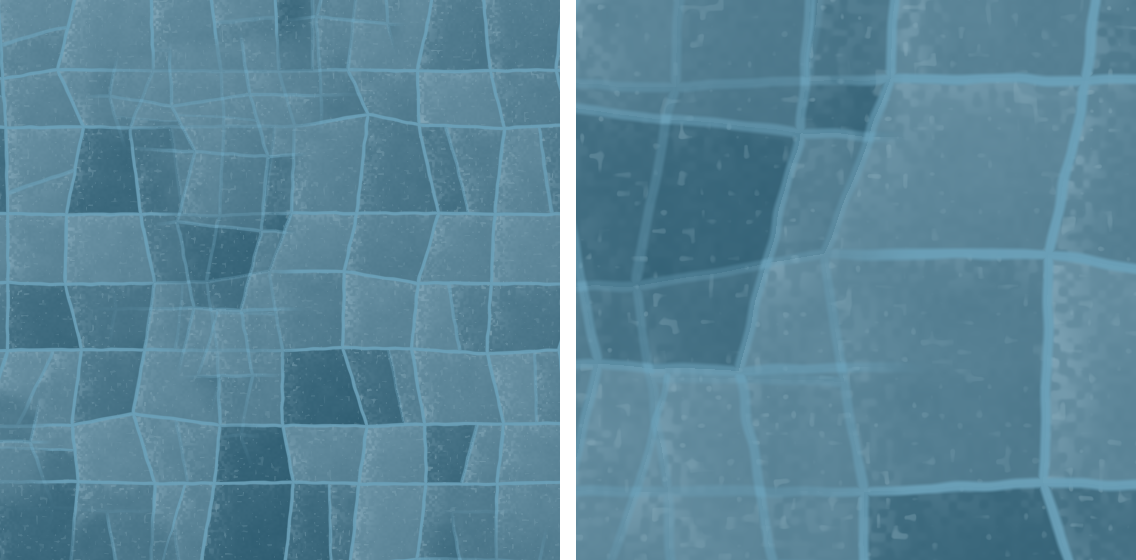
Left, the full canvas; right, a detail of the centre.
This texture is drawn by a WebGL 1 fragment shader. Its source:

```glsl
precision highp float;
uniform vec2 u_resolution;

#define TILES 7.9
#define LEAN 0.42
#define ROW_JITTER 0.30
#define KINK 0.36
#define GROUT_HALF 0.023
#define GROUT_SOFT 0.012
#define SPLIT_SHARE 0.30
#define GHOST 0.62
#define GRAIN_SCALE 27.0

const vec3 DARK_TILE = vec3(0.20, 0.38, 0.46);
const vec3 LIGHT_TILE = vec3(0.46, 0.61, 0.68);
const vec3 GROUT = vec3(0.42, 0.63, 0.725);
const vec3 SPECK = vec3(0.53, 0.67, 0.73);

float hash(vec2 p) {
  vec3 q = fract(p.xyx * vec3(0.1031, 0.1030, 0.0973));
  q += dot(q, q.yzx + 33.33);
  return fract((q.x + q.y) * q.z);
}

float noise(vec2 p) {
  vec2 i = floor(p), f = fract(p);
  f = f * f * (3.0 - 2.0 * f);
  vec2 e = vec2(1.0, 0.0);
  return mix(mix(hash(i), hash(i + e.xy), f.x),
             mix(hash(i + e.yx), hash(i + e.xx), f.x), f.y);
}

// Jittered corner shared by four tiles
vec2 corner(float i, float j) {
  vec2 id = vec2(i, j);
  float kink = mix(0.05, KINK, step(0.78, hash(id + 41.7)));
  float rowShift = (hash(vec2(j, 91.0)) - 0.5) * ROW_JITTER;
  return id + vec2((hash(id + 5.3) - 0.5) * LEAN,
                   rowShift + (hash(id + 17.9) - 0.5) * kink);
}

// Height and slope of row line j at x
vec2 rowLine(float j, float x) {
  float i = floor(x);
  i += step(corner(i, j).x, x) + step(corner(i + 1.0, j).x, x) - 1.0;
  vec2 a = corner(i, j), b = corner(i + 1.0, j);
  float slope = (b.y - a.y) / (b.x - a.x);
  return vec2(a.y + slope * (x - a.x), slope);
}

// Position and slope of divider i in row j at height y
vec2 divider(float i, float j, float y) {
  vec2 a = corner(i, j), b = corner(i, j + 1.0);
  float slope = (b.x - a.x) / (b.y - a.y);
  return vec2(a.x + slope * (y - a.y), slope);
}

float lineDistance(vec2 line, float at) {
  return abs(at - line.x) / sqrt(1.0 + line.y * line.y);
}

float groutMask(float d) {
  return 1.0 - smoothstep(GROUT_HALF - GROUT_SOFT, GROUT_HALF + GROUT_SOFT, d);
}

// Returns tile tone, strength of the grainy edge, grout cover
vec3 tiling(vec2 p) {
  float j = floor(p.y);
  j += step(rowLine(j, p.x).x, p.y) + step(rowLine(j + 1.0, p.x).x, p.y) - 1.0;
  vec2 bottom = rowLine(j, p.x), top = rowLine(j + 1.0, p.x);
  float i = floor(p.x);
  i += step(divider(i, j, p.y).x, p.x) + step(divider(i + 1.0, j, p.y).x, p.x) - 1.0;
  vec2 left = divider(i, j, p.y), right = divider(i + 1.0, j, p.y);

  float fromLeft = lineDistance(left, p.x), fromTop = lineDistance(top, p.y);
  float edge = min(min(fromLeft, lineDistance(right, p.x)),
                   min(fromTop, lineDistance(bottom, p.y)));
  float grout = groutMask(edge);

  // Some tiles are cut in two by a fainter seam
  vec2 id = vec2(i, j);
  vec2 local = vec2((p.x - left.x) / (right.x - left.x),
                    (top.x - p.y) / (top.x - bottom.x));
  float tone = hash(id + 63.1);
  if (hash(id + 29.4) < SPLIT_SHARE) {
    bool flat_cut = hash(id + 37.2) < 0.35;
    vec2 q = flat_cut ? local.yx : local;
    float seam = q.x - mix(0.32, 0.68, hash(id + 71.6))
               - (q.y - 0.5) * (hash(id + 83.5) - 0.5) * 0.6;
    grout = max(grout, groutMask(abs(seam)) * mix(0.35, 0.95, hash(id + 7.7)));
    if (seam > 0.0) {
      tone = mix(tone, hash(id + 99.2), 0.7);
      if (flat_cut) fromTop = seam; else fromLeft = seam;
    }
  }

  // Lit from the upper left, shaded toward the lower right
  float shade = 0.70 - 0.66 * pow(tone, 2.4);
  shade += 0.11 - 0.12 * local.x - 0.10 * local.y;
  float grainy = max(1.0 - fromLeft / 0.42, 0.75 - fromTop / 0.38);
  return vec3(shade, clamp(grainy, 0.0, 1.0), grout);
}

void main() {
  vec2 uv = gl_FragCoord.xy / min(u_resolution.x, u_resolution.y);
  vec2 p = uv * TILES + 20.0;
  p += (vec2(noise(p * 7.0), noise(p * 7.0 + 50.0)) - 0.5) * 0.018;

  // Translucent patches of a second, shifted tiling
  vec3 tile = tiling(p);
  float ghost = smoothstep(0.52, 0.72, noise(p * 0.6 + 3.0)) * GHOST;
  tile = mix(tile, tiling(p + vec2(13.43, 9.36)), ghost);

  // Sprayed edge grain, cloudy tone and bright specks
  float fine = noise(p * GRAIN_SCALE);
  float cloud = noise(p * 5.0 + 11.0);
  float spray = tile.y * tile.y * (0.15 + 0.85 * smoothstep(0.3, 0.8, fine)) * (0.4 + cloud);
  float tone = tile.x + 0.34 * spray + 0.08 * (cloud - 0.5) + 0.06 * (fine - 0.5);
  vec3 color = mix(DARK_TILE, LIGHT_TILE, min(tone, 1.1));
  float specks = smoothstep(0.78, 0.95, noise(p * GRAIN_SCALE * 0.85 + 70.0));
  color = mix(color, SPECK, specks * (0.20 + 0.30 * tile.y));

  gl_FragColor = vec4(mix(color, GROUT, tile.z * 0.92), 1.0);
}
```
